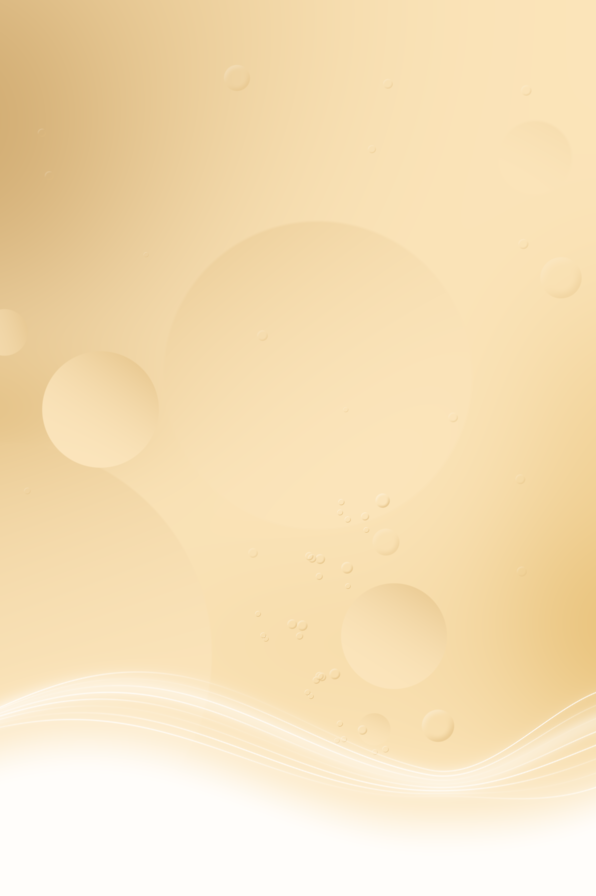
A WebGL 1 fragment shader for this background:

```glsl
precision highp float;
// Warm cream backdrop with translucent oil bubbles above a flowing ribbon.
// Gaussian tints shade the ground, discs with directional shading form the
// bubbles, and a family of cosine strands glows over a fade to white.
uniform vec2 u_resolution;

#define CREAM vec3(0.984, 0.894, 0.725)
#define PALE vec3(0.988, 0.902, 0.745)
#define TAN vec3(0.805, 0.655, 0.425)
#define GOLD vec3(0.905, 0.750, 0.460)
#define SAND vec3(0.885, 0.745, 0.505)
#define WHITE vec3(1.0, 0.992, 0.980)
#define ASPECT 0.664
#define STRANDS 8
#define CLUSTERS 5
#define PER_CLUSTER 6
#define SPECKS 14

vec2 hash2(float n) {
  vec3 q = fract(vec3(n) * vec3(0.1031, 0.1030, 0.0973));
  q += dot(q, q.yzx + 33.33);
  return fract((q.xx + q.yz) * q.zy);
}

// Soft elliptical falloff around a centre.
float blob(vec2 p, vec2 centre, vec2 size) {
  vec2 q = (p - centre) / size;
  return exp(-dot(q, q));
}

float disc(float dist, float radius, float soft) {
  return 1.0 - smoothstep(radius - soft, radius + soft, dist);
}

// Large bubble, darkening toward the direction of its shaded side.
vec3 bubble(vec3 col, vec2 p, vec2 centre, float radius, vec2 side, float strength, float px) {
  vec2 q = (p - centre) / radius;
  float shade = clamp(0.5 + 0.5 * dot(q, normalize(side)), 0.0, 1.0);
  vec3 fill = mix(PALE, SAND, shade * shade * 0.72);
  return mix(col, fill, strength * disc(length(q) * radius, radius, px));
}

// Droplet with a dark crescent on one side and a highlight on the other.
vec3 droplet(vec3 col, vec2 p, vec2 centre, float radius, float strength, float px) {
  vec2 q = (p - centre) / radius;
  float dist = length(q);
  float inside = disc(dist * radius, radius, px);
  float rim = smoothstep(0.45, 1.0, dist) * inside;
  float side = dot(q, vec2(0.6, -0.8));
  col = mix(col, SAND, rim * strength * smoothstep(-0.2, 0.9, side));
  return mix(col, WHITE, rim * strength * 0.45 * smoothstep(0.1, 0.9, -side));
}

// Height of the ribbon; t runs from its upper strand to its lower one.
float wave(float x, float t) {
  float swing = cos(3.14159 * (x - mix(0.23, 0.12, t)) / 0.58);
  float lift = mix(0.065, -0.035, t) * smoothstep(0.72, 1.0, x);
  return mix(0.192, 0.154, t) + mix(0.058, 0.043, t) * swing + lift;
}

vec3 ground(vec2 p) {
  vec3 col = mix(CREAM, TAN, 0.92 * blob(p, vec2(-0.05, 0.87), vec2(0.25, 0.27)));
  col = mix(col, SAND, 0.28 * blob(p, vec2(0.20, 1.02), vec2(0.22, 0.24)));
  col = mix(col, SAND, 0.75 * blob(p, vec2(-0.03, 0.54), vec2(0.17, 0.075)));
  col = mix(col, GOLD, 0.85 * blob(p, vec2(0.70, 0.30), vec2(0.16, 0.15)));
  col = mix(col, GOLD, 0.38 * blob(p, vec2(0.70, 0.51), vec2(0.13, 0.17)));
  return mix(col, GOLD, 0.16 * blob(p, vec2(0.36, 0.28), vec2(0.22, 0.12)));
}

void main() {
  vec2 uv = gl_FragCoord.xy / u_resolution;
  vec2 p = uv * vec2(ASPECT, 1.0);
  float px = 1.0 / u_resolution.y;
  vec3 col = ground(p);

  // Large bubbles
  col = bubble(col, p, vec2(0.354, 0.581), 0.172, vec2(-0.5, 0.9), 0.48, px * 2.0);
  col = bubble(col, p, vec2(0.000, 0.270), 0.236, vec2(-0.4, 1.0), 0.82, px * 1.5);
  col = bubble(col, p, vec2(0.112, 0.543), 0.065, vec2(0.6, 0.8), 0.90, px);
  col = bubble(col, p, vec2(0.439, 0.290), 0.059, vec2(0.5, 0.8), 0.80, px);
  col = bubble(col, p, vec2(0.005, 0.629), 0.026, vec2(1.0, 0.3), 0.55, px);
  col = bubble(col, p, vec2(0.596, 0.824), 0.041, vec2(0.5, 0.9), 0.22, px * 2.0);
  col = bubble(col, p, vec2(0.417, 0.186), 0.018, vec2(0.4, 0.9), 0.45, px);

  // Single droplets
  col = droplet(col, p, vec2(0.264, 0.913), 0.0145, 0.45, px);
  col = droplet(col, p, vec2(0.625, 0.690), 0.0230, 0.30, px);
  col = droplet(col, p, vec2(0.488, 0.190), 0.0180, 0.60, px);
  col = droplet(col, p, vec2(0.430, 0.395), 0.0150, 0.35, px);

  // Clustered droplets on a winding path, then sparse specks
  for (int g = 0; g < CLUSTERS; g++) {
    float row = float(g);
    vec2 centre = vec2(0.36 + 0.045 * cos(row * 1.6), 0.425 - 0.062 * row);
    for (int i = 0; i < PER_CLUSTER; i++) {
      vec2 h = hash2(row * 17.0 + float(i) * 3.7 + 5.0);
      vec2 spot = centre + (h - 0.5) * vec2(0.06, 0.035);
      col = droplet(col, p, spot, mix(0.003, 0.009, h.x * h.y), 0.75, px);
    }
  }
  for (int i = 0; i < SPECKS; i++) {
    vec2 h = hash2(float(i) * 7.3 + 91.0);
    vec2 spot = vec2(ASPECT * h.x, mix(0.28, 0.95, h.y));
    col = droplet(col, p, spot, mix(0.002, 0.006, fract(h.x * 9.0)), 0.4, px);
  }

  // Fade to white beneath the ribbon
  float depth = wave(uv.x, 0.8) - p.y;
  col = mix(col, PALE, 0.55 * smoothstep(-0.07, 0.0, depth));
  col = mix(col, WHITE, smoothstep(-0.02, 0.075, depth));

  // Ribbon glow and fine strands
  float body = (p.y - wave(uv.x, 0.32)) / 0.013;
  col = mix(col, WHITE, 0.42 * exp(-body * body));
  for (int i = 0; i < STRANDS; i++) {
    float t = float(i) / float(STRANDS - 1);
    float dist = abs(p.y - wave(uv.x, t));
    float line = disc(dist, 0.0008, px) * (0.35 + 0.3 * cos(uv.x * 7.0 + t * 11.0));
    col = mix(col, WHITE, line + 0.13 * exp(-dist / 0.006));
  }
  gl_FragColor = vec4(clamp(col, 0.0, 1.0), 1.0);
}
```
